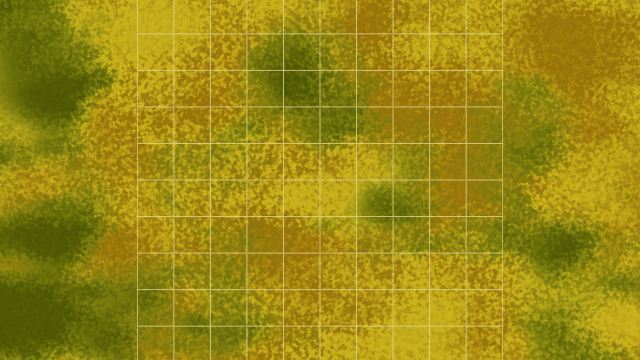
This texture is drawn by a WebGL 2 fragment shader. Its source:

```glsl
#version 300 es
precision highp float;
// Mottled gold, ochre and olive paint under a thin pale square grid.
// Broad noise fields choose the pigments; fine grain scatters their borders
// into speckles, and the sides fade towards dark green.

uniform vec2 u_resolution;
out vec4 fragColor;

float hash(vec2 p) {
    vec3 h = fract(vec3(p.xyx) * 0.1031);
    h += dot(h, h.yzx + 33.33);
    return fract((h.x + h.y) * h.z);
}

float noise(vec2 p) {
    vec2 cell = floor(p);
    vec2 f = fract(p);
    f = f * f * (3.0 - 2.0 * f);
    float low = mix(hash(cell), hash(cell + vec2(1, 0)), f.x);
    float high = mix(hash(cell + vec2(0, 1)), hash(cell + vec2(1, 1)), f.x);
    return mix(low, high, f.y);
}

float clouds(vec2 p) {
    float sum = 0.0;
    float weight = 0.57;
    for (int i = 0; i < 3; i++) {
        sum += weight * noise(p);
        p = mat2(0.8, 0.6, -0.6, 0.8) * p * 2.1 + 17.3;
        weight *= 0.5;
    }
    return sum;
}

// Two speckle layers at unlike angles, centred on zero.
float speckle(vec2 p) {
    float coarse = noise(mat2(0.8, 0.6, -0.6, 0.8) * p * 125.0 + 300.0);
    float fine = noise(mat2(0.92, -0.39, 0.39, 0.92) * p * 215.0 + 700.0);
    return mix(smoothstep(0.15, 0.85, coarse), fine, 0.5) - 0.5;
}

// Pale lines on a square lattice, bounded left and right.
float gridLines(vec2 p, float pixel) {
    float spacing = 0.1015;
    float halfWidth = 0.0013;
    vec2 d = abs(fract(p / spacing + 0.5) - 0.5) * spacing;
    float line = clamp((halfWidth - min(d.x, d.y)) / pixel + 0.5, 0.0, 1.0);
    float edge = 5.0 * spacing + halfWidth - abs(p.x);
    return line * clamp(edge / pixel + 0.5, 0.0, 1.0);
}

void main() {
    vec2 p = (gl_FragCoord.xy - 0.5 * u_resolution) / u_resolution.y;
    float side = smoothstep(0.5, 0.95, abs(p.x));

    // Grain also displaces the blotches, so their borders look sprayed.
    float grain = speckle(p);
    vec2 scatter = vec2(grain, speckle(p + 3.7)) * 0.035;
    vec2 q = p + scatter + 8.0;
    float roughness = mix(0.25, 0.6, noise(p * 4.0 + 51.0)) * (1.0 - 0.35 * side);

    // Warm pigments, with more ochre in the lower middle.
    float light = clouds(q * vec2(3.2, 5.0)) + roughness * grain;
    vec2 fromOchre = p - vec2(0.05, -0.15);
    light -= 0.06 * exp(-dot(fromOchre, fromOchre) * 9.0);
    vec3 color = mix(vec3(0.61, 0.465, 0.04), vec3(0.765, 0.675, 0.10),
                     smoothstep(0.24, 0.70, light));

    // Olive patches deepen into dark green, mostly near the sides.
    float green = clouds(q * vec2(2.9, 4.6) + 40.0) + 0.10 * side;
    green -= roughness * 0.25 * grain;
    color = mix(color, vec3(0.49, 0.51, 0.06), 0.9 * smoothstep(0.54, 0.74, green));
    color = mix(color, vec3(0.32, 0.35, 0.015), smoothstep(0.64, 0.88, green));

    // Slight brightness texture.
    color *= 1.0 + 0.10 * grain;

    color = mix(color, vec3(0.88, 0.83, 0.55), 0.85 * gridLines(p, 1.0 / u_resolution.y));
    fragColor = vec4(color, 1.0);
}
```
